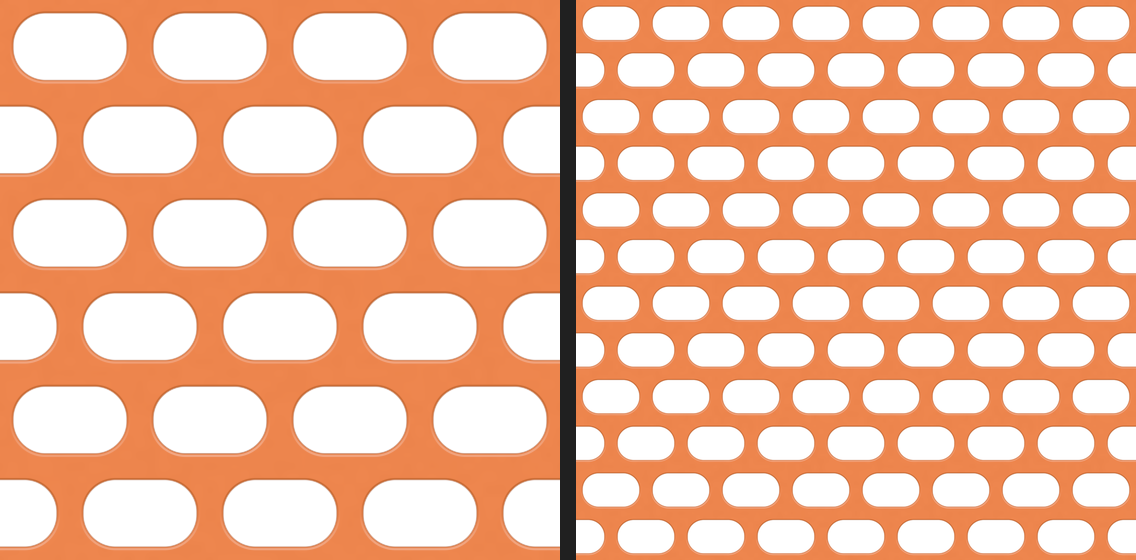
Left: one tile. Right: repeated 2 by 2.
A WebGL 2 fragment shader for this pattern:

```glsl
#version 300 es
precision highp float;

uniform vec2 u_resolution;
out vec4 outColor;

const vec2 GRID = vec2(4.0, 6.0);
const vec2 SLOT_HALF = vec2(0.1013, 0.0598);
const float SLOT_RADIUS = 0.0575;

const vec3 ORANGE = vec3(0.930, 0.522, 0.302);
const vec3 WHITE = vec3(1.0);
const vec3 SHADOW = vec3(0.77, 0.40, 0.18);
const vec3 HIGHLIGHT = vec3(0.95, 0.67, 0.54);
const vec3 EDGE_GREY = vec3(0.70, 0.53, 0.46);

float hash(vec2 p) {
    vec3 q = fract(vec3(p.xyx) * 0.1031);
    q += dot(q, q.yzx + 33.33);
    return fract((q.x + q.y) * q.z);
}

// Value noise that wraps after the given number of cells
float wrappedNoise(vec2 p, vec2 period) {
    vec2 i = floor(p);
    vec2 f = fract(p);
    f = f * f * (3.0 - 2.0 * f);
    float a = hash(mod(i, period));
    float b = hash(mod(i + vec2(1.0, 0.0), period));
    float c = hash(mod(i + vec2(0.0, 1.0), period));
    float d = hash(mod(i + vec2(1.0, 1.0), period));
    return mix(mix(a, b, f.x), mix(c, d, f.x), f.y);
}

float roundedBox(vec2 p, vec2 halfSize, float radius) {
    vec2 q = abs(p) - halfSize + radius;
    return length(max(q, 0.0)) + min(max(q.x, q.y), 0.0) - radius;
}

// Vertical part of the outward normal: 1 on top, -1 below
float slopeUp(vec2 p, vec2 halfSize, float radius) {
    vec2 q = max(abs(p) - halfSize + radius, 0.0);
    return sign(p.y) * q.y / max(length(q), 1e-5);
}

// Soft line at a given distance from the outline
float band(float dist, float center, float halfWidth, float soft) {
    return 1.0 - smoothstep(halfWidth - soft, halfWidth + soft, abs(dist - center));
}

void main() {
    vec2 uv = gl_FragCoord.xy / u_resolution;
    float pixel = 1.0 / min(u_resolution.x, u_resolution.y);
    float soft = max(0.0011, 0.75 * pixel);

    // Brick layout: every other row moves by half a repeat
    vec2 cell = uv * GRID;
    float row = floor(cell.y);
    cell.x += 0.5 * (1.0 - mod(row, 2.0));
    vec2 local = (fract(cell) - 0.5) / GRID;
    float variation = hash(mod(floor(cell), GRID) + 7.0);

    float dist = roundedBox(local, SLOT_HALF, SLOT_RADIUS);
    float up = slopeUp(local, SLOT_HALF, SLOT_RADIUS);

    // Sheet with a very faint mottle
    float mottle = wrappedNoise(uv * 48.0, vec2(48.0)) - 0.5;
    vec3 color = ORANGE + 0.010 * mottle;

    // Bevel: dark upper rim, pale lower rim
    float shade = band(dist, 0.0016, 0.0016, soft) * mix(0.25, 0.9, smoothstep(-0.5, 0.8, up));
    float glint = band(dist, 0.0042, 0.0019, soft) * smoothstep(0.25, -0.9, up);
    color = mix(color, SHADOW, shade);
    color = mix(color, HIGHLIGHT, glint * mix(0.65, 0.95, variation));

    // Opening with a thin grey edge
    color = mix(color, WHITE, 1.0 - smoothstep(-soft, soft, dist));
    float edge = band(dist, 0.0, 0.0007, soft);
    color = mix(color, EDGE_GREY, edge * mix(0.45, 0.6, variation));

    outColor = vec4(color, 1.0);
}
```
